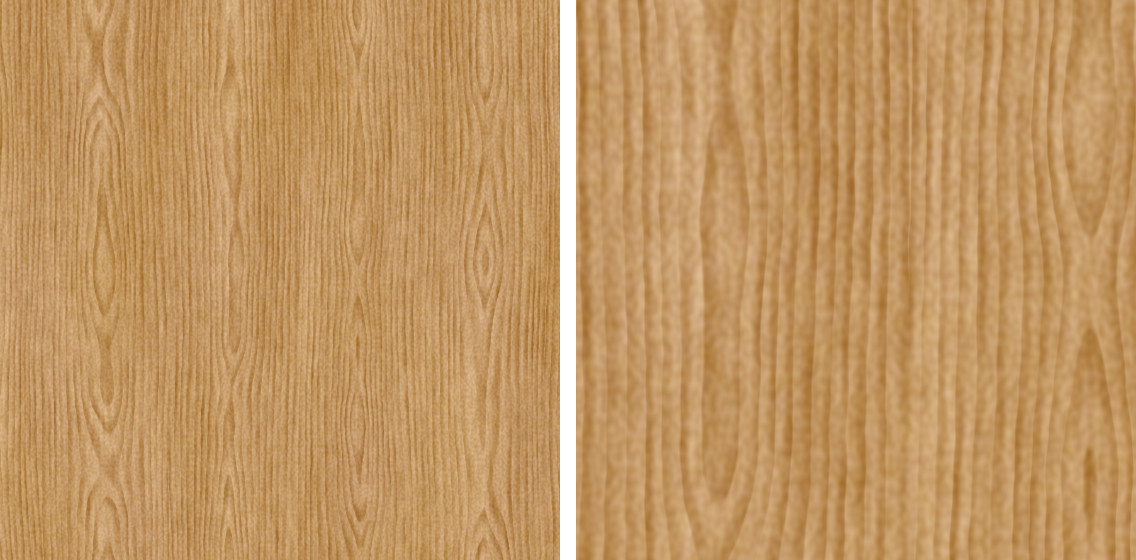
Left: the whole. Right: its middle third, enlarged.
Give the GLSL for this texture, as a Shadertoy shader.

```glsl
// Honey-coloured veneer with upright grain and narrow columns of cathedral figure.
// Growth rings are contours of a folded distance field, bent by gradient noise;
// stretched noise adds fibres, broad tonal bands and a fine surface grain.

const vec3 DARK_WOOD  = vec3(0.655, 0.450, 0.205);
const vec3 LIGHT_WOOD = vec3(0.845, 0.700, 0.525);
const float BASE_TONE      = 0.66;   // tone between the rings
const float RING_DEPTH     = 0.60;   // darkening on a ring
const float RINGS_PER_UNIT = 88.0;
const float COLUMN_SPACING = 0.225;
const float COLUMN_OFFSET  = 0.19;
const float HEART_RADIUS   = 0.008;  // roundness of the arch tips
const float FIGURE_WIDTH   = 0.042;
const float FIGURE_HEIGHT  = 3.4;    // rings crossed along a column axis
const float FIBRE_AMOUNT   = 0.25;
const float BROAD_AMOUNT   = 0.17;
const float GRAIN_AMOUNT   = 0.22;
const float WARMTH_AMOUNT  = 0.022;

float hash(vec2 p)
{
    vec3 q = fract(p.xyx * vec3(0.1031, 0.1030, 0.0973));
    q += dot(q, q.yzx + 33.33);
    return fract((q.x + q.y) * q.z);
}

float cornerSlope(vec2 cell, vec2 offset)
{
    float angle = 6.2832 * hash(cell);
    return dot(vec2(cos(angle), sin(angle)), offset);
}

// Gradient noise, about -1 to 1
float noise(vec2 p)
{
    vec2 i = floor(p), f = p - i;
    vec2 u = f * f * f * (f * (f * 6.0 - 15.0) + 10.0);
    vec2 e = vec2(1.0, 0.0);
    float low  = mix(cornerSlope(i, f), cornerSlope(i + e.xy, f - e.xy), u.x);
    float high = mix(cornerSlope(i + e.yx, f - e.yx), cornerSlope(i + e.xx, f - e.xx), u.x);
    return 1.4 * mix(low, high, u.y);
}

// Sideways drift of the grain: slow sway, bends, fine tremor
float grainDrift(vec2 p)
{
    return 0.014  * noise(p * vec2(3.0, 1.7) + 11.0)
         + 0.003  * noise(p * vec2(12.0, 6.0) + 23.0)
         + 0.0009 * noise(p * vec2(60.0, 45.0) + 37.0);
}

// Ring count in x, closeness to a column axis in y
vec2 ringField(vec2 p)
{
    float x = p.x + grainDrift(p);
    float column = (x - COLUMN_OFFSET) / COLUMN_SPACING;
    float id = floor(column + 0.5);
    float d = (column - id) * COLUMN_SPACING;
    float heart = exp(-d * d / (FIGURE_WIDTH * FIGURE_WIDTH));

    float arches = noise(vec2(p.y * 3.0 + id * 5.37, id * 7.3 + 0.4))
                 + 0.25 * noise(vec2(p.y * 9.0, id * 3.7 + 60.4));
    float rings = RINGS_PER_UNIT * sqrt(d * d + HEART_RADIUS * HEART_RADIUS)
                + FIGURE_HEIGHT * arches * heart
                + 0.6 * noise(vec2(x * 28.0, p.y * 1.5) + 71.0);
    return vec2(rings, heart);
}

// Late wood: a slow darkening that ends in a crisper edge
float ringLine(float rings)
{
    float f = fract(rings);
    float edge = clamp(fwidth(rings), 0.14, 0.4);
    return smoothstep(0.25, 0.85 - 0.5 * edge, f) * (1.0 - smoothstep(1.0 - edge, 1.0, f));
}

void mainImage(out vec4 fragColor, in vec2 fragCoord)
{
    vec2 p = fragCoord / iResolution.y;
    vec2 field = ringField(p);
    vec2 q = vec2(p.x + grainDrift(p), p.y);

    // Rings fade in and out along their length
    float strength = 0.56 + 0.55 * noise(q * vec2(58.0, 6.0) + 5.0)
                   + 0.25 * noise(q * vec2(90.0, 28.0) + 17.0) + 0.12 * field.y;
    float line = ringLine(field.x) * clamp(strength, 0.05, 1.1);

    // Fibres, bands and surface grain
    float fibre = 0.65 * noise(q * vec2(165.0, 11.0) + 43.0)
                + 0.60 * noise(q * vec2(120.0, 38.0) + 83.0);
    float broad = noise(q * vec2(9.0, 1.3) + 29.0) + 0.7 * noise(q * vec2(30.0, 2.6) + 53.0);
    float grain = noise(p * vec2(230.0, 170.0) + 3.0);

    float tone = BASE_TONE - RING_DEPTH * line + FIBRE_AMOUNT * fibre
               + BROAD_AMOUNT * broad + GRAIN_AMOUNT * grain
               + 0.10 * (field.y - 0.3);
    vec3 wood = mix(DARK_WOOD, LIGHT_WOOD, clamp(tone, -0.1, 1.15));

    // Slight shifts between golden and pale tan
    float warmth = noise(p * vec2(6.0, 3.0) + 91.0) + noise(p * vec2(95.0, 60.0) + 47.0);
    wood.b += WARMTH_AMOUNT * warmth;

    fragColor = vec4(wood, 1.0);
}
```
